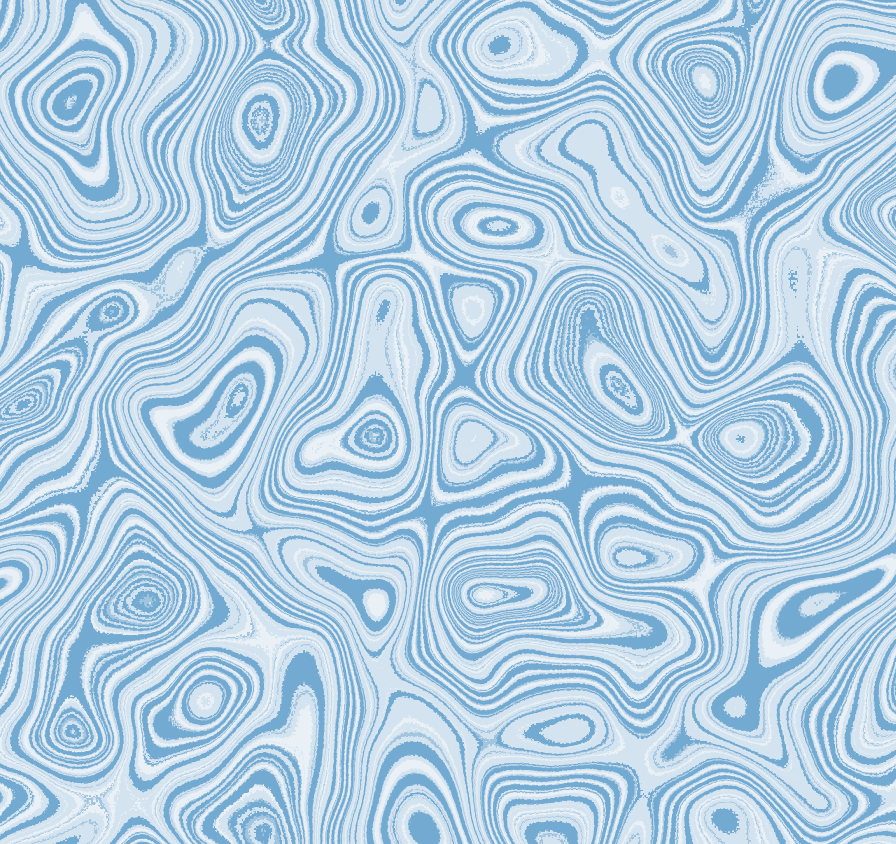
Give the GLSL for this pattern, as a WebGL 2 fragment shader.

```glsl
#version 300 es
precision highp float;

uniform vec2 u_resolution;
out vec4 fragColor;

const vec3 DEEP_BLUE = vec3(0.450, 0.668, 0.822);
const vec3 MID_BLUE  = vec3(0.630, 0.770, 0.875);
const vec3 PALE_BLUE = vec3(0.828, 0.890, 0.938);
const vec3 ICE_WHITE = vec3(0.915, 0.943, 0.963);

const float HILL_FREQ = 5.0;      // hills per canvas height
const float RIPPLE_FREQ = 2.4;    // ripple frequency relative to the hills
const float RIPPLE_AMOUNT = 0.13;
const float WARP_AMOUNT = 0.16;
const float BANDS = 14.5;         // broad bands per unit of elevation
const float STRATA = 10.0;        // fine lines per broad band
const float BAND_CONTRAST = 0.31;
const float STRATA_CONTRAST = 0.66;
const float GRAIN_CELLS = 482.0;  // grain cells per canvas height
const float GRAIN_AMOUNT = 0.07;
const int TAPS = 7;
const float TAU = 6.2831853;

uint scramble(uint n) {
    n = (n ^ (n >> 16)) * 0x7feb352du;
    n = (n ^ (n >> 15)) * 0x846ca68bu;
    return n ^ (n >> 16);
}

float hash1(int i) {
    return float(scramble(uint(i + 4096)) >> 8) / 16777216.0;
}

float hash2(ivec2 c) {
    return hash1(int(scramble(uint(c.x + 512)) >> 4) + c.y * 7919);
}

// Gradient noise, roughly -0.7 to 0.7
float cornerSlope(ivec2 cell, ivec2 corner, vec2 local) {
    float angle = TAU * hash2(cell + corner);
    return dot(vec2(cos(angle), sin(angle)), local - vec2(corner));
}

float gradientNoise(vec2 p) {
    ivec2 cell = ivec2(floor(p));
    vec2 f = fract(p);
    vec2 w = f * f * f * (f * (f * 6.0 - 15.0) + 10.0);
    float low = mix(cornerSlope(cell, ivec2(0, 0), f), cornerSlope(cell, ivec2(1, 0), f), w.x);
    float high = mix(cornerSlope(cell, ivec2(0, 1), f), cornerSlope(cell, ivec2(1, 1), f), w.x);
    return mix(low, high, w.y);
}

float lineNoise(float x) {
    int cell = int(floor(x));
    return mix(hash1(cell), hash1(cell + 1), smoothstep(0.0, 1.0, fract(x)));
}

// Hilly height field with gently wobbling slopes
float elevation(vec2 p) {
    vec2 q = p * HILL_FREQ + 20.0;
    vec2 warp = vec2(gradientNoise(q * 1.3 + 31.7), gradientNoise(q * 1.3 + 67.3));
    q += WARP_AMOUNT * warp;
    vec2 turned = mat2(0.8, 0.6, -0.6, 0.8) * q;
    return gradientNoise(q) + RIPPLE_AMOUNT * gradientNoise(turned * RIPPLE_FREQ + 9.4);
}

// Broad bands split into irregular fine lines
vec3 strataColor(float level) {
    float phase = level + 0.9 * lineNoise(level * 0.8);
    float shade = 0.5 + BAND_CONTRAST * sin(TAU * phase);
    shade += STRATA_CONTRAST * (hash1(int(floor(level * STRATA)) + 911) - 0.5);
    vec3 color = shade < 0.37 ? DEEP_BLUE : MID_BLUE;
    color = shade < 0.43 ? color : PALE_BLUE;
    return shade < 0.81 ? color : ICE_WHITE;
}

void main() {
    vec2 p = gl_FragCoord.xy / u_resolution.y;
    float level = BANDS * elevation(p);
    float spread = length(vec2(dFdx(level), dFdy(level)));

    // Frayed band edges
    level += GRAIN_AMOUNT * (hash2(ivec2(floor(p * GRAIN_CELLS))) - 0.5);

    // Average the layers crossed by one pixel
    vec3 color = vec3(0.0);
    for (int i = 0; i < TAPS; i++) {
        float offset = (float(i) + 0.5) / float(TAPS) - 0.5;
        color += strataColor(level + offset * spread);
    }
    fragColor = vec4(color / float(TAPS), 1.0);
}
```
